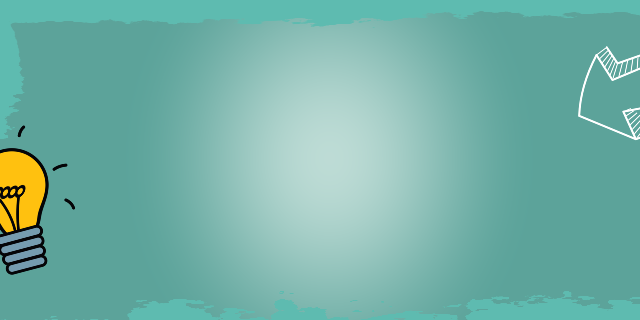
Reproduce this background procedurally as a Shadertoy shader.

```glsl
const vec3 TEAL = vec3(0.36, 0.64, 0.605);
const vec3 GLOW = vec3(0.74, 0.86, 0.835);
const vec3 PAINT = vec3(0.37, 0.735, 0.69);
const vec3 YELLOW = vec3(1.0, 0.755, 0.06);
const vec3 STEEL = vec3(0.46, 0.61, 0.69);
const vec3 INK = vec3(0.02, 0.02, 0.03);

float hash(vec2 p) {
    return fract(sin(dot(p, vec2(127.1, 311.7))) * 43758.5453);
}

float noise(vec2 p) {
    vec2 i = floor(p), f = fract(p);
    f = f * f * (3.0 - 2.0 * f);
    return mix(mix(hash(i), hash(i + vec2(1, 0)), f.x),
               mix(hash(i + vec2(0, 1)), hash(i + vec2(1, 1)), f.x), f.y);
}

float fbm(vec2 p) {
    float sum = 0.0, amp = 0.5;
    for (int i = 0; i < 5; i++) {
        sum += amp * noise(p);
        p = p * 2.03 + 17.3;
        amp *= 0.5;
    }
    return sum;
}

float segment(vec2 p, vec2 a, vec2 b) {
    vec2 pa = p - a, ba = b - a;
    return length(pa - ba * clamp(dot(pa, ba) / dot(ba, ba), 0.0, 1.0));
}

// Distance to a quadratic curve, walked in short segments
float curve(vec2 p, vec2 a, vec2 control, vec2 b) {
    float d = 1e3;
    vec2 last = a;
    for (int i = 1; i <= 8; i++) {
        float t = float(i) / 8.0;
        vec2 next = mix(mix(a, control, t), mix(control, b, t), t);
        d = min(d, segment(p, last, next));
        last = next;
    }
    return d;
}

// Rungs between the edges a-b and c-d
float hatch(vec2 p, vec2 a, vec2 b, vec2 c, vec2 d, int count) {
    float dist = 1e3;
    for (int i = 0; i <= count; i++) {
        float t = float(i) / float(count);
        dist = min(dist, segment(p, mix(a, b, t), mix(c, d, t)));
    }
    return dist;
}

float smoothMin(float a, float b, float k) {
    float h = max(k - abs(a - b), 0.0) / k;
    return min(a, b) - h * h * k * 0.25;
}

float fill(float d, float px) {
    return 1.0 - smoothstep(-0.5 * px, 0.5 * px, d);
}

float window(float x, float a, float b) {
    return smoothstep(a - 2.0, a + 2.0, x) - smoothstep(b - 2.0, b + 2.0, x);
}

float paintMask(vec2 p, float px) {
    float rough = fbm(p * vec2(0.18, 0.7)) - 0.5;
    float top = 100.0 - p.y - mix(6.8, 4.6, smoothstep(120.0, 135.0, p.x)) + rough * 5.0;
    float side = length(p - vec2(-27.5, 78.0)) - 34.0
               + rough * mix(9.0, 1.0, smoothstep(65.0, 85.0, p.y));
    float height = -2.0 + 6.5 * window(p.x, 41.0, 66.0) + 3.0 * window(p.x, 66.0, 145.0)
                 + 5.0 * window(p.x, 86.0, 101.0) + 7.5 * window(p.x, 146.0, 204.0);
    float bottom = p.y - height + rough * 13.0;
    return fill(min(top, min(side, bottom)), px + 0.15);
}

float arrow(vec2 p) {
    vec2 tip = vec2(189.6, 85.2), shoulder = vec2(186.4, 82.8);
    vec2 inner = vec2(191.4, 75.0), outer = vec2(193.0, 80.2);
    vec2 innerEnd = vec2(201.0, 79.0), outerEnd = vec2(201.0, 83.0);
    vec2 heel = vec2(181.0, 63.8), toe = vec2(198.7, 56.5), notch = vec2(194.8, 65.1);
    float d = curve(p, shoulder, vec2(181.3, 73.0), heel);
    d = min(d, min(segment(p, heel, toe), segment(p, toe, vec2(201.0, 57.3))));
    d = min(d, min(segment(p, notch, toe), segment(p, notch, vec2(201.0, 66.3))));
    d = min(d, min(segment(p, shoulder, inner), segment(p, tip, outer)));
    d = min(d, min(segment(p, inner, innerEnd), segment(p, outer, outerEnd)));
    float shade = hatch(p, shoulder, inner, tip, outer, 6);
    shade = min(shade, hatch(p, inner, innerEnd, outer, outerEnd, 5));
    shade = min(shade, hatch(p, notch, toe, vec2(197.0, 66.0), vec2(203.0, 62.0), 6));
    return min(d - 0.32, shade - 0.16);
}

vec3 drawBulb(vec3 col, vec2 p, float px) {
    // Glass
    float glass = smoothMin(length(p - vec2(3.7, 42.2)) - 11.0,
                            segment(p, vec2(4.6, 37.0), vec2(6.0, 31.0)) - 5.8, 5.0);
    col = mix(col, YELLOW, fill(glass, px));
    float ink = abs(glass) - 0.5;
    // Filament
    ink = min(ink, curve(p, vec2(4.7, 28.0), vec2(3.5, 33.0), vec2(0.0, 37.5)) - 0.42);
    ink = min(ink, curve(p, vec2(5.8, 28.0), vec2(5.2, 33.0), vec2(5.8, 38.5)) - 0.42);
    for (int i = 0; i < 4; i++) {
        vec2 q = p - vec2(-0.6 + 2.3 * float(i), 39.6 + 0.2 * float(i));
        q.x -= 0.4 * q.y;
        ink = min(ink, abs(length(q * vec2(1.1, 0.8)) - 1.2) - 0.4);
    }
    col = mix(col, INK, fill(ink, px));
    // Screw base
    for (int i = 0; i < 4; i++) {
        float k = float(i);
        vec2 center = vec2(5.9, 26.3) + k * vec2(0.8, -3.0);
        vec2 reach = vec2(5.6 - 0.35 * k, 1.5 - 0.1 * k);
        float rung = segment(p, center - reach, center + reach) - 1.5;
        col = mix(col, STEEL, fill(rung, px));
        col = mix(col, INK, fill(abs(rung) - 0.45, px));
    }
    // Rays
    float rays = curve(p, vec2(6.0, 57.6), vec2(6.3, 59.3), vec2(7.4, 60.3));
    rays = min(rays, curve(p, vec2(16.9, 47.1), vec2(18.5, 48.2), vec2(20.6, 48.4)));
    rays = min(rays, curve(p, vec2(20.6, 37.5), vec2(22.4, 36.7), vec2(23.0, 35.0)));
    return mix(col, INK, fill(rays - 0.48, px));
}

void mainImage(out vec4 fragColor, in vec2 fragCoord) {
    // The canvas is 200 by 100 units
    float px = 100.0 / iResolution.y;
    vec2 p = fragCoord * px;
    float glow = 1.0 - smoothstep(0.0, 1.0, length((p - vec2(103.0, 50.5)) / vec2(66.0, 78.0)));
    vec3 col = mix(TEAL, GLOW, glow);
    col = mix(col, PAINT, paintMask(p, px));
    col = drawBulb(col, p, px);
    col = mix(col, vec3(1.0), fill(arrow(p), px));
    fragColor = vec4(col, 1.0);
}
```
